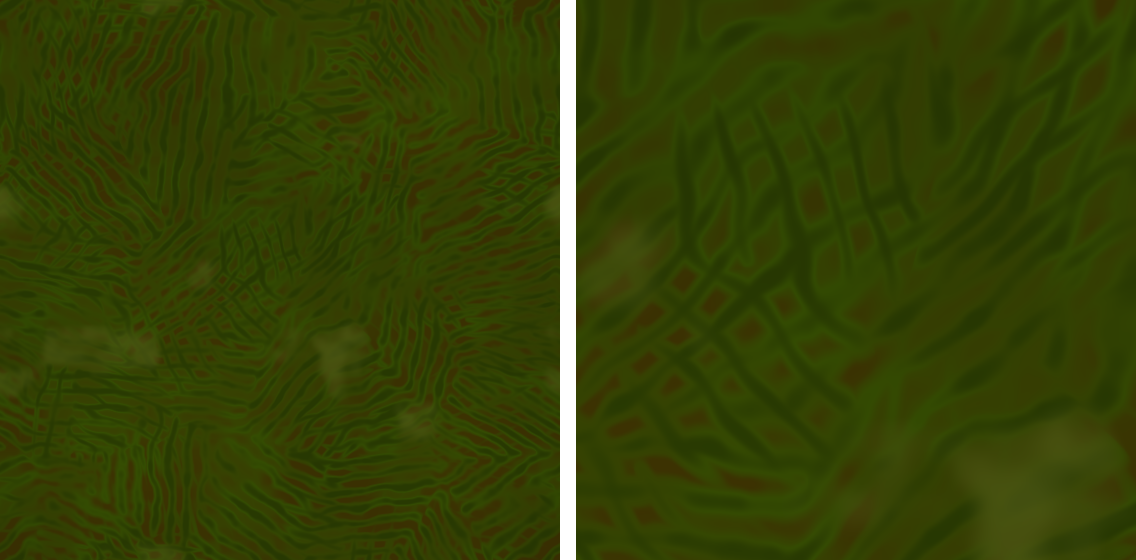
Left, the full canvas; right, a detail of the centre.
A Shadertoy shader for this texture:

```glsl
// Mossy green weave: patches of dark grooves in many directions, with brown cores and pale smudges.

const float PI = 3.14159265;

float hash(vec2 p) {
    return fract(sin(dot(p, vec2(127.1, 311.7))) * 43758.5453);
}

// Value noise with n cells across the canvas, wrapping at the edges.
float noise(vec2 uv, float n, float seed) {
    vec2 p = uv * n;
    vec2 i = floor(p);
    vec2 f = p - i;
    f = f * f * f * (f * (f * 6.0 - 15.0) + 10.0);
    vec2 a = mod(i, n) + seed;
    vec2 b = mod(i + 1.0, n) + seed;
    return mix(mix(hash(a), hash(vec2(b.x, a.y)), f.x),
               mix(hash(vec2(a.x, b.y)), hash(b), f.x), f.y);
}

// Blends the striped waves of nearby patches, each with its own direction.
float grooves(vec2 uv, float n, float seed) {
    vec2 p = uv * n;
    vec2 home = floor(p);
    float bend = 3.5 * noise(uv, 11.0, seed + 3.0) + 2.6 * noise(uv, 25.0, seed + 7.0);
    vec2 wave = vec2(0.0);
    float total = 0.0;
    for (int y = -1; y <= 1; y++) {
        for (int x = -1; x <= 1; x++) {
            vec2 cell = home + vec2(x, y);
            vec2 id = mod(cell, n) + seed;
            vec2 jitter = vec2(hash(id + 11.3), hash(id + 27.9));
            vec2 d = p - cell - 0.1 - 0.8 * jitter;
            float angle = PI * hash(id + 41.7);
            float periods = mix(27.0, 40.0, hash(id + 63.1));
            float phase = dot(d, vec2(cos(angle), sin(angle))) * 2.0 * PI * periods / n + bend;
            float weight = exp(-16.0 * dot(d, d));
            wave += weight * vec2(cos(phase), sin(phase));
            total += weight;
        }
    }
    // Keep some of the contrast where patches meet.
    float strength = length(wave) / total;
    return wave.x / total / pow(max(strength, 0.01), 0.5);
}

void mainImage(out vec4 fragColor, in vec2 fragCoord) {
    vec2 uv = fragCoord / iResolution.xy;

    // Height: groove floors are low, cores between them high.
    float grain = noise(uv, 42.0, 5.0) - 0.5;
    float fine = noise(uv, 84.0, 19.0) - 0.5;
    float depth = mix(0.2, 0.4, smoothstep(0.2, 0.7, noise(uv, 10.0, 37.0)));
    float height = 0.53 + depth * grooves(uv, 5.0, 2.0) + 0.32 * grain + 0.14 * fine;

    // A second set of grooves cuts some stripes into beads.
    float crossing = smoothstep(0.35, 0.75, noise(uv, 9.0, 31.0));
    float bridge = 0.62 + 0.42 * grooves(uv, 6.0, 53.0) + 0.25 * grain + 0.5 * (1.0 - crossing);
    float overlap = max(0.22 - abs(height - bridge), 0.0);
    height = min(height, bridge) - overlap * overlap;

    // Dark groove, narrow green rim, olive bank, brown core.
    float browning = smoothstep(0.25, 0.75, noise(uv, 7.0, 71.0) + 0.4 * grain);
    float rim = noise(uv, 19.0, 43.0);
    vec3 green = mix(vec3(0.2, 0.252, 0.008), vec3(0.198, 0.29, 0.008), smoothstep(0.2, 0.85, rim));
    vec3 color = mix(vec3(0.153, 0.218, 0.008), green, smoothstep(0.08, 0.46, height));
    color = mix(color, vec3(0.208, 0.245, 0.008), 0.75 * smoothstep(0.42, 0.62, height));
    color = mix(color, vec3(0.226, 0.188, 0.008),
                smoothstep(0.56, 0.84, height) * mix(0.15, 1.0, browning));

    // Broad tint, then a few small pale smudges with soft streaks.
    color *= 1.0 + 0.09 * (noise(uv, 5.0, 83.0) - 0.5);
    float streak = noise(uv, 22.0, 13.0) + 0.5 * noise(uv, 44.0, 29.0) - 0.75;
    float smudge = smoothstep(0.84, 1.08, noise(uv, 8.0, 97.0) + 0.25 * streak);
    color = mix(color, vec3(0.32, 0.36, 0.09), 0.65 * smudge);

    fragColor = vec4(color, 1.0);
}
```
